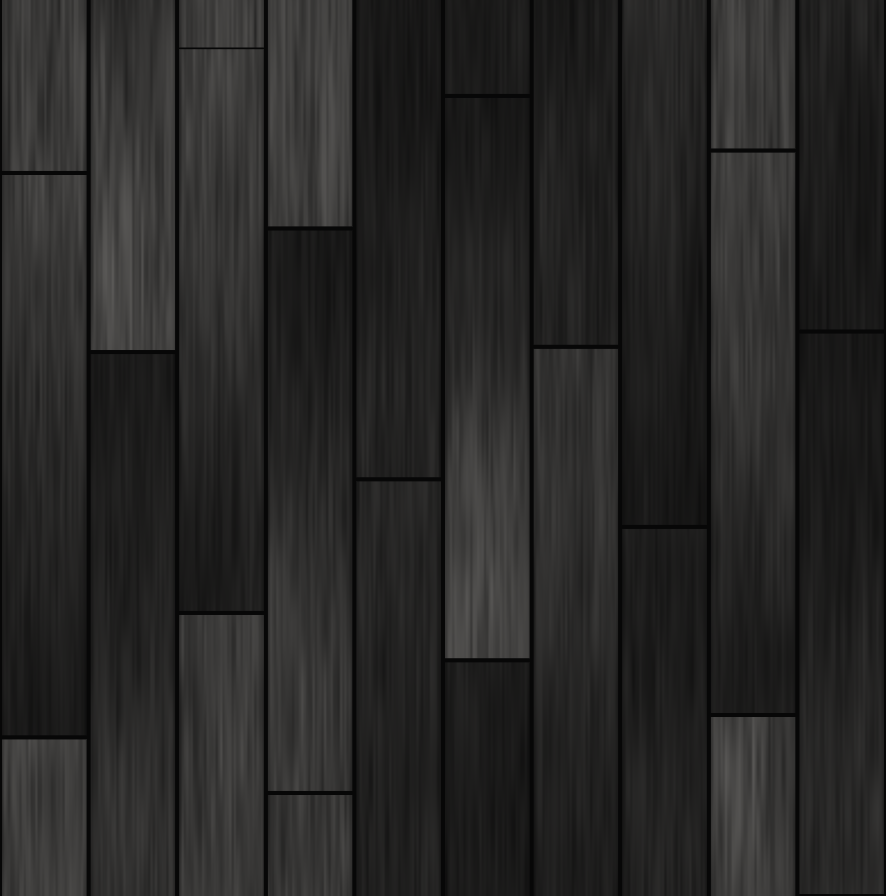
This texture is drawn by a Shadertoy shader. Its source:

```glsl
// Dark brushed wood floor: ten columns of long vertical planks with staggered joints.

const float COLUMNS = 10.0;
const float PLANK_LENGTH = 0.630;
const float SEAM_HALF = 0.0023;
const vec3 WOOD_TINT = vec3(1.015, 1.0, 0.98);
const vec3 SEAM_COLOR = vec3(0.028, 0.028, 0.029);

// First joint of each column, measured down from the top edge.
const float JOINTS[10] = float[10](
    0.193, 0.393, 0.054, 0.255, 0.535, 0.107, 0.387, 0.588, 0.168, 0.370);

// Brightness at top and bottom of the even planks (xy) and odd planks (zw).
const vec4 TONES[10] = vec4[10](
    vec4(0.23, 0.10, 0.24, 0.24), vec4(0.10, 0.18, 0.14, 0.27),
    vec4(0.24, 0.11, 0.21, 0.25), vec4(0.10, 0.23, 0.23, 0.24),
    vec4(0.14, 0.12, 0.09, 0.13), vec4(0.09, 0.27, 0.11, 0.10),
    vec4(0.20, 0.11, 0.09, 0.14), vec4(0.11, 0.15, 0.15, 0.09),
    vec4(0.24, 0.11, 0.25, 0.23), vec4(0.09, 0.16, 0.16, 0.10));

float hash(vec2 p) {
    return fract(sin(dot(p, vec2(127.1, 311.7))) * 43758.5453);
}

float valueNoise(vec2 p) {
    vec2 cell = floor(p);
    vec2 f = fract(p);
    f = f * f * (3.0 - 2.0 * f);
    float low = mix(hash(cell), hash(cell + vec2(1.0, 0.0)), f.x);
    float high = mix(hash(cell + vec2(0.0, 1.0)), hash(cell + vec2(1.0, 1.0)), f.x);
    return mix(low, high, f.y);
}

// Signed streak noise, stretched along the plank.
float streaks(vec2 p, vec2 frequency, float seed) {
    return valueNoise(p * frequency + seed * vec2(17.3, 9.7)) - 0.5;
}

// Relative brightness of the grain, from fine fibres to broad stains.
float woodGrain(vec2 p, float seed) {
    float fibres = 0.34 * streaks(p, vec2(390.0, 9.0), seed);
    fibres += 0.26 * streaks(p, vec2(210.0, 16.0), seed + 3.0);
    fibres += 0.24 * streaks(p, vec2(110.0, 6.0), seed + 7.0);
    float stains = 0.24 * streaks(p, vec2(38.0, 5.0), seed + 11.0);
    return 1.0 + fibres + stains;
}

// Coverage of a line, one pixel of smoothing at its edge.
float lineMask(float dist, float halfWidth, float pixel) {
    return 1.0 - smoothstep(halfWidth - 0.5 * pixel, halfWidth + 0.5 * pixel, dist);
}

void mainImage(out vec4 fragColor, in vec2 fragCoord) {
    vec2 uv = fragCoord / iResolution.xy;
    vec2 pixel = 1.0 / iResolution.xy;
    float down = 1.0 - uv.y;

    // Locate the plank and the position inside it.
    float column = clamp(floor(uv.x * COLUMNS), 0.0, COLUMNS - 1.0);
    int id = int(column);
    float along = (down - JOINTS[id]) / PLANK_LENGTH;
    float plank = floor(along);
    float t = along - plank;
    float across = uv.x * COLUMNS - column;

    // Tone runs along each plank, with grain on top.
    vec2 ends = mod(plank, 2.0) < 0.5 ? TONES[id].xy : TONES[id].zw;
    float tone = mix(ends.x, ends.y, smoothstep(0.0, 1.0, t));
    float seed = column + 10.0 * (plank + 1.0);
    vec3 color = WOOD_TINT * tone * woodGrain(uv, seed);

    // Soft shade beside the long edges.
    float sideDist = min(across, 1.0 - across) / COLUMNS;
    float endDist = min(t, 1.0 - t) * PLANK_LENGTH;
    color *= mix(0.78, 1.0, smoothstep(0.002, 0.007, sideDist));

    // Dark seams; one joint near the top is tighter than the rest.
    float jointHalf = id == 2 && down < 0.2 ? 0.001 : SEAM_HALF;
    float sideSeam = lineMask(sideDist, SEAM_HALF, pixel.x);
    float endSeam = lineMask(endDist, jointHalf, pixel.y);
    color = mix(color, SEAM_COLOR, max(sideSeam, endSeam));

    fragColor = vec4(color, 1.0);
}
```
